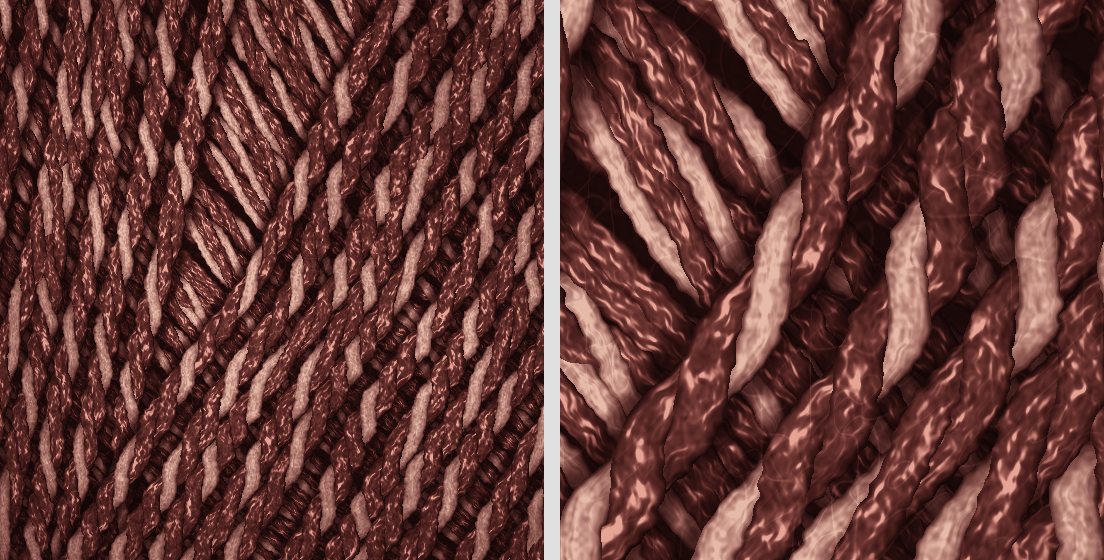
Left: the whole. Right: its middle third, enlarged.
Reproduce this texture procedurally as a WebGL 1 fragment shader.

```glsl
precision highp float;
// Wound plied yarn: two upper layers of leaning strands part in a wedge,
// showing a crossing layer beneath. Each strand is a helix of one pale, smooth
// ply and two glossy red ones; a tone ramp turns the shading into colour.
uniform vec2 u_resolution;

#define SPACING 0.067
#define RADIUS 0.0285
#define TWIST 0.195
#define UNDER_SPACING 0.037
#define UNDER_RADIUS 0.0195
#define UNDER_TWIST 0.25
#define RED_TONE 0.37
#define PALE_TONE 0.68
#define GLINT 0.55
#define FUZZ 0.09
#define EXPOSURE 1.08

float hash(vec2 p) {
  return fract(sin(dot(p, vec2(127.1, 311.7))) * 43758.55);
}

float noise(vec2 p) {
  vec2 i = floor(p), f = fract(p);
  f = f * f * (3.0 - 2.0 * f);
  return mix(mix(hash(i), hash(i + vec2(1, 0)), f.x),
             mix(hash(i + vec2(0, 1)), hash(i + vec2(1, 1)), f.x), f.y);
}

// q = (across, along). side keeps strands left (-1) or right (1) of zero.
// Returns height (-2 in a gap), offset over the ply, ply id, strand distance.
vec4 layer(vec2 q, float spacing, float radius, float twist, float side) {
  vec4 best = vec4(-2.0, 0.0, 0.0, 3.0);
  for (int i = -1; i <= 1; i++) {
    float id = floor(q.x / spacing) + float(i);
    if ((id + 0.5) * side < 0.0) continue;
    float h = hash(vec2(id, side + 5.0));
    float sway = noise(vec2(q.y * 4.0 + h * 40.0, id)) - 0.5;
    float d = (q.x - (id + 0.35 + 0.3 * h + 0.4 * sway) * spacing) / radius;
    best.w = min(best.w, abs(d));
    float turn = 6.2832 * (q.y / twist + h * 7.0)
               + 2.4 * noise(vec2(q.y * 6.0, id + 9.0));
    for (int k = 0; k < 3; k++) {
      float a = turn + 2.0944 * float(k);
      float r = k == 0 ? 0.43 : 0.5;
      float e = (d + 0.52 * sin(a)) / r;
      float z = 0.5 * cos(a) + r * sqrt(max(0.0, 1.0 - e * e)) + 0.3 * h;
      if (abs(e) < 1.0 && z > best.x) best.xyz = vec3(z, e, id * 3.0 + float(k));
    }
  }
  return best;
}

// Brightness and paleness of the ply found by layer().
vec2 plyTone(vec4 s, float along) {
  float pale = 1.0 - step(0.5, mod(s.z, 3.0));
  float e = s.y, v = along + s.z * 0.37;
  float lit = sqrt(max(0.0, 1.0 - pow(abs(e + 0.15) / 1.15, 2.0)));
  lit *= smoothstep(1.0, 0.72, abs(e)) * 0.45 + 0.55;
  float depth = smoothstep(-0.35, 0.85, s.x);
  float rib = noise(vec2(e * 2.4 + v * 45.0, v * 95.0 - e * 3.0));
  float thread = noise(vec2(e * 5.0 - v * 60.0, v * 190.0 + e * 4.0));
  float fibre = noise(vec2(e * 7.0 + v * 25.0, v * 60.0));
  float gloss = 0.6 * rib + 0.4 * thread;
  float red = RED_TONE * (0.5 + 0.85 * gloss)
            + GLINT * smoothstep(0.52, 0.9, gloss) * lit;
  float smoothPly = PALE_TONE * (0.82 + 0.25 * fibre + 0.16 * thread);
  float tone = mix(red, smoothPly, pale) * (0.2 + 0.8 * lit) * (0.3 + 0.7 * depth);
  return vec2(tone, pale);
}

// Thin curved hairs along the level lines of a noise field.
float hairs(vec2 p) {
  float line = abs(noise(p) - 0.5);
  return smoothstep(0.05, 0.0, line) * noise(p * 0.35 + 7.0);
}

void main() {
  vec2 p = gl_FragCoord.xy / u_resolution.y;

  // Large bends and a fine fuzzy displacement of the strand edges
  vec2 w = p;
  w.x += 0.03 * (noise(p * 3.5) - 0.5);
  w += 0.004 * (vec2(noise(p * 140.0), noise(p * 140.0 + 31.0)) - 0.5);

  // Lines that bound the wedge between the two upper layers
  float bump = (w.y - 0.5) / 0.14;
  float rightEdge = 0.09 + 0.6 * w.y
                  + 0.045 * exp(-bump * bump) * smoothstep(0.9, 0.4, w.x);
  float leftEdge = 0.2 + 0.22 * w.y;
  vec2 qRight = vec2((w.x - rightEdge) * 0.88, w.y * 1.15);
  vec2 qLeft = vec2(w.x - leftEdge, w.y * 1.03);
  vec2 qUnder = vec2(0.67 * w.x + 0.95 * w.y - 0.27 * w.y * w.y,
                     0.74 * w.x - 0.67 * w.y);

  vec4 right = layer(qRight, SPACING, RADIUS, TWIST, 1.0);
  vec4 left = layer(qLeft, SPACING * 0.94, RADIUS * 0.93, TWIST, -1.0);
  vec4 under = layer(qUnder, UNDER_SPACING, UNDER_RADIUS, UNDER_TWIST, 0.0);

  // Stack the layers, with soft contact shadows on the lower ones
  float shadeRight = 0.3 + 0.7 * smoothstep(0.9, 1.9, right.w);
  float shadeLeft = 0.3 + 0.7 * smoothstep(0.9, 1.9, left.w);
  vec2 yarn = vec2(0.07, 0.0);
  if (right.x > -1.9) yarn = plyTone(right, qRight.y);
  else if (left.x > -1.9) yarn = plyTone(left, qLeft.y) * vec2(shadeRight, 1.0);
  else if (under.x > -1.9)
    yarn = plyTone(under, qUnder.y) * vec2(shadeRight * shadeLeft, 1.0);

  // Loose hairs, grain and uneven light
  float tone = yarn.x + FUZZ * (hairs(p * vec2(75.0, 38.0))
             + hairs(vec2(p.x + p.y, p.y - p.x) * vec2(34.0, 70.0)));
  tone *= 0.88 + 0.24 * noise(p * 330.0);
  vec2 c = p - vec2(0.45, 0.6);
  tone *= EXPOSURE * (1.06 - 0.5 * dot(c, c)) * (0.88 + 0.24 * noise(p * 5.0));
  tone = clamp(tone + 0.025, 0.07, 0.9);

  // Tone ramp from deep maroon to dusty pink
  float warm = mix(0.93, 1.05, yarn.y);
  gl_FragColor = vec4(tone, tone * (0.32 + 0.5 * tone) * warm,
                      tone * (0.31 + 0.43 * tone) * warm, 1.0);
}
```
